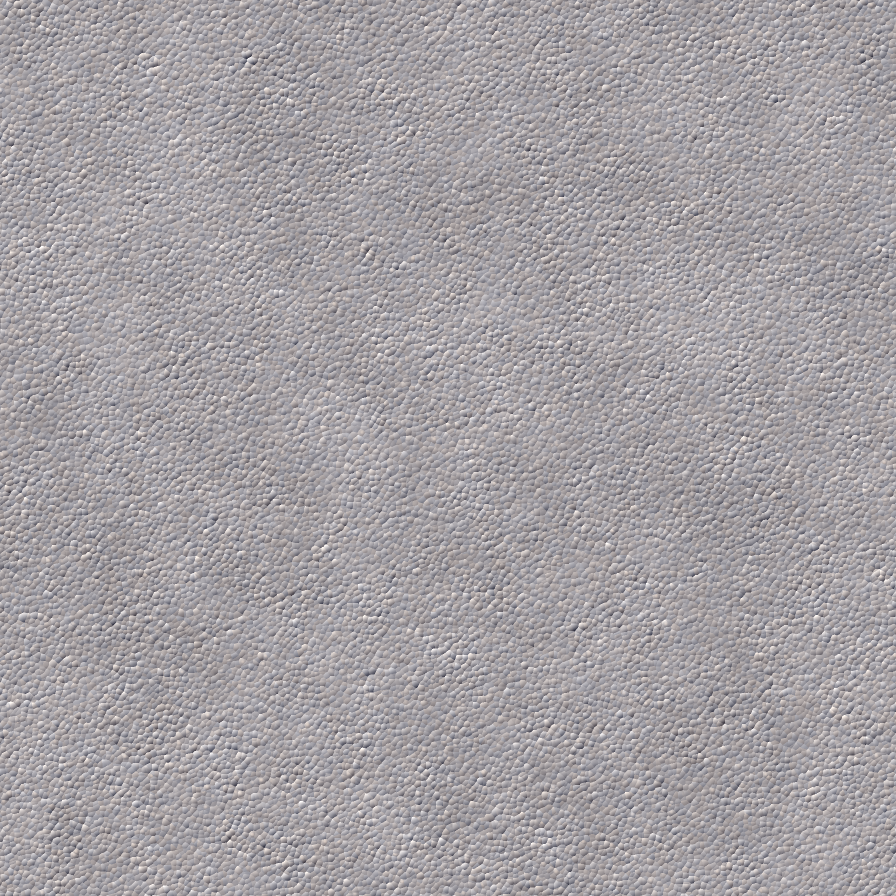
This texture is drawn by a Shadertoy shader. Its source:

```glsl
// Fine grey stucco: small separate round grains lit from the upper left,
// with bluish shadows, warm highlights and faint cloudy mottling.
// Four samples per pixel keep the grain edges smooth.

float hash(vec2 cell, uint seed) {
    uvec2 q = uvec2(ivec2(cell)) * uvec2(1597u, 7919u) + seed * 3571u;
    uint n = (q.x ^ (q.y << 11)) * 747796u + q.y * 28411u;
    n = (n ^ (n >> 15)) * 739981u;
    n = (n ^ (n >> 13)) * 277803u;
    return float((n ^ (n >> 16)) & 65535u) / 65535.0;
}

float noise(vec2 p, uint seed) {
    vec2 cell = floor(p), f = fract(p);
    f = f * f * (3.0 - 2.0 * f);
    float low = mix(hash(cell, seed), hash(cell + vec2(1, 0), seed), f.x);
    float high = mix(hash(cell + vec2(0, 1), seed), hash(cell + vec2(1, 1), seed), f.x);
    return mix(low, high, f.y);
}

vec2 rotate(vec2 p, float angle) {
    float c = cos(angle), s = sin(angle);
    return vec2(c * p.x - s * p.y, s * p.x + c * p.y);
}

// Highest domed grain at p: x is its slope toward the light,
// y a random tint and z a pale glint on a few grains
vec3 grains(vec2 p) {
    vec2 q = rotate(p, 0.5) * 185.0;
    vec2 light = rotate(vec2(-0.50, 0.87), 0.5);
    vec2 home = floor(q), winner = home, fromCentre = vec2(0.0);
    float top = -9.0, steepness = 0.0;
    for (int i = 0; i < 9; i++) {
        vec2 cell = home + vec2(i % 3, i / 3) - 1.0;
        vec2 centre = cell + vec2(hash(cell, 1u), hash(cell, 2u));
        float size = hash(cell, 3u);
        vec2 d = q - centre;
        float height = 0.35 * size - dot(d, d);
        if (height > top) {
            top = height;
            winner = cell;
            fromCentre = d;
            steepness = 0.5 + 0.75 * size;
        }
    }
    float slope = steepness * dot(fromCentre, light);
    float glint = smoothstep(0.90, 1.0, hash(winner, 4u))
                * (1.0 - smoothstep(0.1, 0.5, length(fromCentre - 0.15 * light)));
    return vec3(slope, hash(winner, 5u) - 0.5, glint);
}

vec3 stucco(vec2 p) {
    vec3 grain = grains(p);

    // Grain relief varies in strength; a little roughness breaks it up
    float strength = 0.19 + 0.20 * noise(rotate(p, 0.4) * 38.0, 6u);
    vec2 rough = rotate(p, 1.2) * 210.0;
    float relief = strength * grain.x
                 + 0.10 * (noise(rough, 7u) - noise(rough + vec2(-0.5, 0.1), 7u));

    // Soft blotches at several sizes
    float mottle = 0.030 * (noise(rotate(p, 0.7) * 6.0, 8u) - 0.5)
                 + 0.040 * (noise(rotate(p, 0.2) * 17.0, 9u) - 0.5)
                 + 0.045 * (noise(rotate(p, 1.0) * 48.0, 10u) - 0.5);

    vec3 colour = vec3(0.636, 0.619, 0.634) + mottle;
    colour += relief * vec3(1.03, 1.0, 0.91);
    colour += grain.y * vec3(0.040, 0.010, -0.025);
    return colour + grain.z * vec3(0.13, 0.11, 0.085);
}

void mainImage(out vec4 fragColor, in vec2 fragCoord) {
    vec3 sum = vec3(0.0);
    for (int i = 0; i < 4; i++) {
        vec2 offset = vec2(i % 2, i / 2) * 0.5 - 0.25;
        sum += stucco((fragCoord + offset) / iResolution.y);
    }
    fragColor = vec4(clamp(sum / 4.0, 0.0, 1.0), 1.0);
}
```
